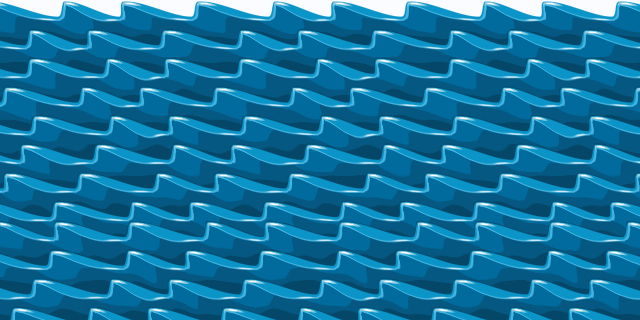
Write a Shadertoy shader that draws this pattern.

```glsl
// Rows of stylised ocean waves with glossy crests, overlapping from a pale sky downward.

const int   ROWS        = 12;
const float ROW_STEP    = 0.0895;  // vertical distance between rows
const float TOP_MARGIN  = 0.005;   // sky above the first crests
const int   SEAM_ROW    = 8;       // from this row on, rows sit slightly higher
const float SEAM_LIFT   = 0.027;
const float PERIOD      = 0.6575;  // width of one group of three waves
const float SECOND_WAVE = 0.368;   // starts of the waves inside a group
const float THIRD_WAVE  = 0.645;
const float AMPLITUDE   = 0.047;
const float LEAN        = 0.6;     // forward tilt of the steep faces
const float BAND        = 0.013;   // thinnest gloss band
const float BAND_SWELL  = 0.023;   // extra band width on the slopes
const float NOISE_CELLS = 7.0;     // noise cells per group

// Horizontal start of each row's group, as a fraction of PERIOD
const float ROW_PHASE[ROWS] = float[ROWS](
    0.935, 0.776, 0.143, 0.024, 0.162, 0.459,
    0.380, 0.261, 0.618, 0.242, 0.162, 0.063);

const vec3 SKY     = vec3(0.98, 0.99, 1.00);
const vec3 SURFACE = vec3(0.00, 0.42, 0.61);
const vec3 DEEP    = vec3(0.02, 0.345, 0.505);
const vec3 ABYSS   = vec3(0.02, 0.28, 0.41);
const vec3 GLOSS   = vec3(0.04, 0.58, 0.78);
const vec3 RIM     = vec3(0.27, 0.71, 0.88);
const vec3 PALE    = vec3(0.56, 0.80, 0.87);

float hash(vec2 p) {
    return fract(sin(dot(p, vec2(127.1, 311.7))) * 43758.5);
}

// Gradient noise that wraps along x every 'wrap' cells
float cornerNoise(vec2 cell, vec2 offset, float wrap) {
    float angle = 6.2832 * hash(vec2(mod(cell.x, wrap), cell.y));
    return dot(vec2(cos(angle), sin(angle)), offset);
}

float gradientNoise(vec2 p, float wrap) {
    vec2 i = floor(p), f = p - i;
    vec2 w = f * f * f * (f * (f * 6.0 - 15.0) + 10.0);
    vec2 e = vec2(1.0, 0.0);
    return mix(mix(cornerNoise(i, f, wrap), cornerNoise(i + e, f - e, wrap), w.x),
               mix(cornerNoise(i + e.yx, f - e.yx, wrap), cornerNoise(i + 1.0, f - 1.0, wrap), w.x), w.y);
}

// Wave index in the group, and position 0..1 from its face to the next one
vec2 waveCell(float p) {
    p = fract(p);
    if (p < SECOND_WAVE) return vec2(0.0, p / SECOND_WAVE);
    if (p < THIRD_WAVE) return vec2(1.0, (p - SECOND_WAVE) / (THIRD_WAVE - SECOND_WAVE));
    return vec2(2.0, (p - THIRD_WAVE) / (1.0 - THIRD_WAVE));
}

// Steep face, rounded crest and long falling back
float waveHeight(float p) {
    float u = waveCell(p).y;
    float rise = smoothstep(-0.16, 0.06, u > 0.84 ? u - 1.0 : u);
    float fall = u > 0.84 ? 1.0 : 1.0 - smoothstep(0.1, 0.84, u);
    return AMPLITUDE * rise * fall;
}

float fill(float d, float aa) {
    return smoothstep(-aa, aa, d);
}

vec3 paintRow(vec3 behind, float x, float y, int row, float aa) {
    float r = float(row);
    float p = (x + LEAN * (y - 0.7 * AMPLITUDE)) / PERIOD - ROW_PHASE[row];
    vec2 cell = waveCell(p);
    float u = cell.y;

    // Approximate distance below the water line
    float h = waveHeight(p);
    float slope = (waveHeight(p + 0.004) - waveHeight(p - 0.004)) / (0.008 * PERIOD);
    float depth = (h - y) / length(vec2(slope, LEAN * slope - 1.0));

    // Broken dark line above the edge
    if (row > 0) {
        float ragged = gradientNoise(vec2(p * 56.0, r + 0.5), 56.0);
        behind = mix(behind, ABYSS, 0.8 * fill(depth + 0.003 + 0.003 * ragged, aa));
    }

    // Body in three tones with wavering borders
    float waver = 0.03 * gradientNoise(vec2(p * NOISE_CELLS, y * 14.0 + r * 3.7), NOISE_CELLS);
    vec3 water = mix(SURFACE, DEEP, fill(0.9 * waveHeight(p - 0.1) - 0.042 + waver - y, aa));
    water = mix(water, ABYSS, fill(1.3 * waver - 0.058 - y, aa));

    // Gloss band with a lighter lower rim
    float swell = smoothstep(0.0, 0.3, u) * (1.0 - smoothstep(0.35, 0.8, u));
    float band = BAND + BAND_SWELL * swell * mix(0.35, 1.0, hash(vec2(cell.x + 3.0, r)));
    float nearFace = 1.0 - smoothstep(0.0, 0.3, min(u, 1.0 - u));
    float rim = mix(0.0035, 0.008, nearFace);
    vec3 gloss = mix(GLOSS, RIM, fill(depth - band + rim, aa));

    // Crest sparkle and a thin trough streak
    float sparkle = length(vec2((u - 0.13) / 0.13, (depth - 0.006) / 0.005));
    gloss = mix(gloss, PALE, 1.0 - smoothstep(0.7, 1.2, sparkle));
    gloss = mix(gloss, SKY, 1.0 - smoothstep(0.25, 0.65, sparkle));
    float taper = smoothstep(0.5, 0.65, u) * (1.0 - smoothstep(0.72, 0.85, u));
    float streak = taper * fill(0.0022 * taper - abs(depth - band + 0.003), aa);
    gloss = mix(gloss, SKY, 0.8 * streak);

    water = mix(water, gloss, fill(band - depth, aa));
    return mix(behind, water, fill(depth, aa));
}

void mainImage(out vec4 fragColor, in vec2 fragCoord) {
    vec2 uv = fragCoord / iResolution.y;
    float aa = 0.75 / iResolution.y;
    vec3 color = SKY;
    for (int row = 0; row < ROWS; row++) {
        float lift = row >= SEAM_ROW ? SEAM_LIFT : 0.0;
        float base = 1.0 - TOP_MARGIN - ROW_STEP * float(row) + lift - AMPLITUDE;
        if (uv.y - base > AMPLITUDE + 0.02) break;
        color = paintRow(color, uv.x, uv.y - base, row, aa);
    }
    fragColor = vec4(color, 1.0);
}
```
